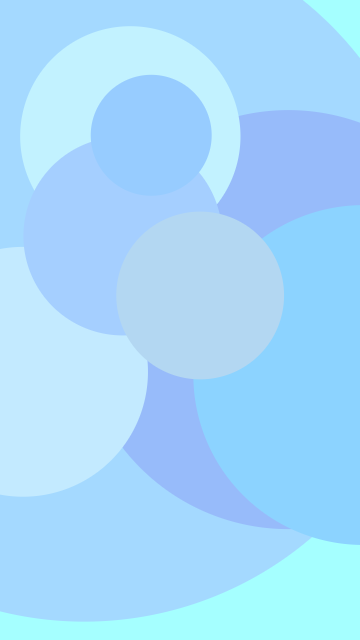
This background is drawn by a WebGL 2 fragment shader. Its source:

```glsl
#version 300 es
precision highp float;
// Flat overlapping discs in soft blues on an aqua ground.
// Each disc is a circle distance function with a smoothed edge,
// painted back to front in units of the canvas width.

uniform vec2 u_resolution;
out vec4 fragColor;

// Paints a disc over the colour below it, with an edge one pixel wide.
void paintDisc(inout vec3 color, vec2 p, vec2 center, float radius, vec3 tint) {
    float edge = (length(p - center) - radius) * u_resolution.x;
    color = mix(color, tint, clamp(0.5 - edge, 0.0, 1.0));
}

void main() {
    vec2 p = gl_FragCoord.xy / u_resolution.x;
    vec3 color = vec3(0.647, 1.0, 1.0);

    // Large discs that run past the canvas
    paintDisc(color, p, vec2(0.234, 1.021), 0.970, vec3(0.643, 0.851, 1.0));
    paintDisc(color, p, vec2(0.801, 0.890), 0.582, vec3(0.592, 0.733, 0.980));
    paintDisc(color, p, vec2(1.009, 0.736), 0.472, vec3(0.549, 0.827, 1.0));
    paintDisc(color, p, vec2(0.064, 0.745), 0.347, vec3(0.765, 0.918, 1.0));

    // Cluster of smaller discs in front
    paintDisc(color, p, vec2(0.362, 1.399), 0.306, vec3(0.761, 0.949, 1.0));
    paintDisc(color, p, vec2(0.341, 1.122), 0.276, vec3(0.647, 0.812, 1.0));
    paintDisc(color, p, vec2(0.420, 1.402), 0.168, vec3(0.592, 0.800, 1.0));
    paintDisc(color, p, vec2(0.556, 0.957), 0.233, vec3(0.702, 0.843, 0.949));

    fragColor = vec4(color, 1.0);
}
```
